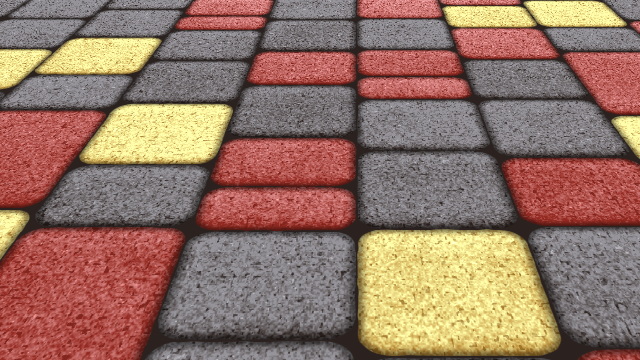
This texture is drawn by a Shadertoy shader. Its source:

```glsl
// Red, grey and yellow rounded paving stones receding in perspective.

// View: vanishing point in canvas heights, and depth scale of the ground
const vec2 VANISHING = vec2(0.102, 1.613);
const float DEPTH_SCALE = 2.315;
const float DEPTH_ASPECT = 0.9;

// Laying pattern: one cycle of courses, shifted along every column
const int COURSES = 13;
const int COLUMNS = 8;
const float COLUMN_WIDTH = 0.37;
const float CYCLE = 4.74;
const float DEPTHS[COURSES] = float[](
    0.41, 0.39, 0.36, 0.20, 0.28, 0.40, 0.34, 0.40, 0.37, 0.38, 0.33, 0.58, 0.30);
const int KINDS[COURSES] = int[](2, 0, 0, 1, 1, 0, 1, 0, 0, 1, 2, 1, 0);
const float SHIFTS[COLUMNS] = float[](2.06, 1.92, 2.578, 4.055, 3.297, 0.176, 1.38, 2.93);

// Stone shape
const float JOINT = 0.0015;
const float CORNER = 0.055;
const float BEVEL = 0.035;
const float WOBBLE = 0.003;

// Colours: grey, red, yellow, each from its shaded to its lit tone
const vec3 SHADED[3] = vec3[](vec3(0.25, 0.21, 0.20), vec3(0.62, 0.22, 0.19), vec3(0.76, 0.58, 0.24));
const vec3 LIT[3] = vec3[](vec3(0.56, 0.55, 0.57), vec3(0.89, 0.58, 0.58), vec3(0.99, 0.96, 0.63));
const float TONES[3] = float[](0.85, 0.42, 0.92);
const float FAR_SHEEN[3] = float[](0.06, 0.20, 0.06);
const vec3 JOINT_COLOR = vec3(0.17, 0.135, 0.125);
const float GRAIN = 0.62;

float hash(vec2 p) {
    vec3 q = fract(vec3(p.xyx) * 0.1031);
    q += dot(q, q.yzx + 33.33);
    return fract((q.x + q.y) * q.z);
}

float noise(vec2 p) {
    vec2 i = floor(p), f = fract(p);
    f = f * f * (3.0 - 2.0 * f);
    return mix(mix(hash(i), hash(i + vec2(1.0, 0.0)), f.x),
               mix(hash(i + vec2(0.0, 1.0)), hash(i + vec2(1.0, 1.0)), f.x), f.y);
}

float roundedBox(vec2 p, vec2 halfSize, float radius) {
    vec2 q = abs(p) - halfSize + radius;
    return length(max(q, 0.0)) + min(max(q.x, q.y), 0.0) - radius;
}

// Finds the course at a position in the cycle: x = its start, y = its index
vec2 findCourse(float position) {
    float start = 0.0;
    for (int i = 0; i < COURSES - 1; i++) {
        if (position < start + DEPTHS[i]) return vec2(start, float(i));
        start += DEPTHS[i];
    }
    return vec2(start, float(COURSES - 1));
}

void mainImage(out vec4 fragColor, in vec2 fragCoord) {
    // Project the canvas onto the ground
    vec2 canvas = vec2(fragCoord.x - 0.5 * iResolution.x, fragCoord.y) / iResolution.y;
    float drop = VANISHING.y - canvas.y;
    vec2 ground = vec2(canvas.x - VANISHING.x, DEPTH_SCALE) / drop;
    vec2 surface = ground * vec2(1.0, DEPTH_ASPECT);

    // Select the stone
    float column = floor(ground.x / COLUMN_WIDTH);
    int columnId = int(clamp(column + 4.0, 0.0, float(COLUMNS - 1)));
    float along = ground.y + SHIFTS[columnId];
    float position = mod(along, CYCLE);
    vec2 course = findCourse(position);
    int id = int(course.y);
    int kind = KINDS[id];
    float lap = floor(along / CYCLE);
    float variation = hash(vec2(column + 17.0, course.y + float(COURSES) * lap));

    // Rounded outline with slightly worn edges
    vec2 local = vec2(ground.x - (column + 0.5) * COLUMN_WIDTH,
                      (position - course.x - 0.5 * DEPTHS[id]) * DEPTH_ASPECT);
    vec2 halfSize = 0.5 * vec2(COLUMN_WIDTH, DEPTHS[id] * DEPTH_ASPECT) - JOINT;
    float dist = roundedBox(local, halfSize, CORNER) + WOBBLE * noise(surface * 45.0);
    float edge = min(fwidth(dist), fwidth(surface.y));
    float cover = 1.0 - smoothstep(-0.5 * edge, 0.5 * edge + 0.001, dist);

    // Cushion shading: dark rim and front, pale back shoulder
    float rim = smoothstep(-BEVEL, 0.0, dist);
    float front = 1.0 - smoothstep(0.0, 0.07, local.y + halfSize.y);
    float back = smoothstep(-0.10, -0.03, local.y - halfSize.y);

    // Coarse grit, fine grit and broad stains
    float grit = noise(surface * vec2(170.0, 130.0)) + noise(surface * vec2(330.0, 250.0)) - 1.0;
    float stain = noise(surface * 9.0 + 5.0) - 0.5;
    float tone = TONES[kind] + GRAIN * grit + 0.2 * stain + 0.2 * (variation - 0.5);
    tone += FAR_SHEEN[kind] * (ground.y - 2.3) + 0.15 * back - 0.4 * front - 0.3 * rim;

    // Scattered pits and pale mineral flecks
    float pit = smoothstep(0.74, 0.92, noise(surface * vec2(170.0, 130.0) + 31.0));
    float fleck = smoothstep(0.87, 0.96, noise(surface * vec2(150.0, 120.0) + 73.0));
    tone -= 0.5 * pit;
    vec3 stone = mix(SHADED[kind], LIT[kind], clamp(tone, -0.15, 1.1));
    stone *= (1.0 - 0.12 * pit) * (1.0 - 0.42 * rim * rim * rim);
    stone += 0.14 * fleck * (1.0 - rim);

    fragColor = vec4(mix(JOINT_COLOR, clamp(stone, 0.0, 1.0), cover), 1.0);
}
```
